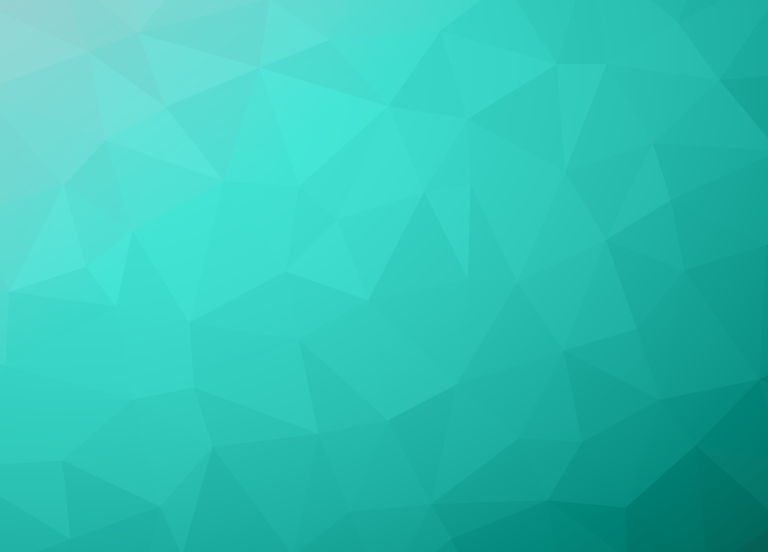
Give the GLSL for this background, as a Shadertoy shader.

```glsl
float hash(vec2 p) {
    return fract(sin(dot(p, vec2(127.1, 311.7))) * 43758.5453);
}

// Smooth backdrop: pale corner, bright teal heart, deep green far corner
vec3 backdrop(vec2 uv) {
    vec2 q = vec2(uv.x, 1.0 - uv.y);
    vec2 d = q - vec2(0.3, 0.35);
    float shadow = dot(d * d, vec2(0.35, 0.34)) + 0.1 * d.x * d.y + 0.12 * (d.x + d.y);
    vec3 teal = vec3(0.26, 0.89, 0.83) - shadow * vec3(0.7, 1.0, 0.97);
    float haze = clamp(1.0 - dot(q, vec2(1.6, 1.5)), 0.0, 1.0);
    return max(mix(teal, vec3(0.60, 0.82, 0.82), haze), 0.01);
}

mat2 rotation(float a) {
    return mat2(cos(a), sin(a), -sin(a), cos(a));
}

// Jittered mesh point, in grid units
vec2 meshPoint(vec2 id) {
    return id + 0.68 * (vec2(hash(id), hash(id + 57.3)) - 0.5);
}

float edgeDistance(vec2 p, vec2 a, vec2 b) {
    vec2 e = normalize(b - a);
    return e.x * (p.y - a.y) - e.y * (p.x - a.x);
}

// Positive inside the counter-clockwise triangle
float insideTriangle(vec2 p, vec2 a, vec2 b, vec2 c) {
    return min(edgeDistance(p, a, b), min(edgeDistance(p, b, c), edgeDistance(p, c, a)));
}

void mainImage(out vec4 fragColor, in vec2 fragCoord) {
    const float density = 6.5;
    mat2 tilt = rotation(-0.36);
    vec2 canvas = vec2(iResolution.x / iResolution.y, 1.0);
    vec2 p = tilt * (fragCoord / iResolution.y) * density;
    vec2 uv = fragCoord / iResolution.xy;
    float pixel = density / iResolution.y;

    vec4 sum = vec4(backdrop(uv), 1.0) * 0.001;

    // Two facets for each nearby cell, weighted by coverage
    for (int y = -1; y <= 1; y++)
    for (int x = -1; x <= 1; x++) {
        vec2 id = floor(p) + vec2(x, y);
        vec2 a = meshPoint(id);
        vec2 b = meshPoint(id + vec2(1, 0));
        vec2 c = meshPoint(id + vec2(1, 1));
        vec2 d = meshPoint(id + vec2(0, 1));
        bool splitAC = distance(a, c) < distance(b, d);

        for (int half_ = 0; half_ < 2; half_++) {
            bool first = half_ == 0;
            vec2 t0 = splitAC ? a : b;
            vec2 t1 = splitAC ? (first ? b : c) : (first ? c : d);
            vec2 t2 = splitAC ? (first ? c : d) : (first ? d : a);
            float cover = clamp(0.5 + insideTriangle(p, t0, t1, t2) / pixel, 0.0, 1.0);

            // Facet tone: backdrop drawn toward the centroid, plus a slight shift
            vec2 middle = (t0 + t1 + t2) / 3.0;
            vec2 middleUv = transpose(tilt) * middle / density / canvas;
            vec3 tone = backdrop(mix(uv, middleUv, 0.45));
            tone += (hash(id + 19.7 * float(half_ + 1)) - 0.5) * vec3(0.025, 0.035, 0.033);
            sum += vec4(tone, 1.0) * cover;
        }
    }
    fragColor = vec4(clamp(sum.rgb / sum.a, 0.0, 1.0), 1.0);
}
```
